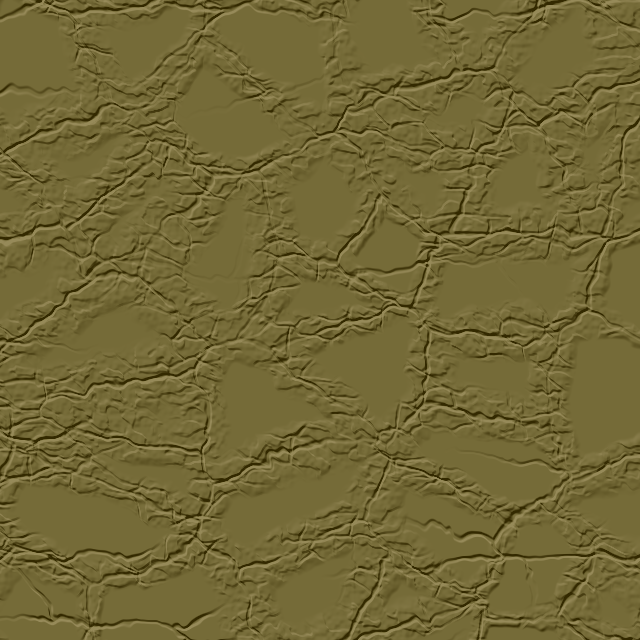
Give the GLSL for this texture, as a WebGL 2 fragment shader.

```glsl
#version 300 es
precision highp float;
precision highp int;
// Olive cracked leather: flat plates parted by thin grooves and crumpled bands.
// Warped Voronoi borders and terraced noise form a height field, which is
// embossed by comparing each point with a neighbour towards the light.

uniform vec2 u_resolution;
out vec4 fragColor;

const vec3 BASE = vec3(0.46, 0.42, 0.22);
const vec3 LIGHT = vec3(0.59, 0.54, 0.35);
const vec3 SHADOW = vec3(0.20, 0.16, 0.0);
const vec2 TO_LIGHT = vec2(-0.45, 0.89);
const float EMBOSS_STEP = 0.0038;

// Integer hash giving two values from 0 to 1 per cell
vec2 hash2(vec2 cell, int seed) {
    uvec2 v = uvec2(ivec2(cell) + ivec2(seed * 71, seed * 37));
    v = v * 1664525u + 1013904223u;
    v.x += v.y * 1664525u;
    v.y += v.x * 1664525u;
    v ^= v >> 16u;
    v.x += v.y * 1664525u;
    v.y += v.x * 1664525u;
    v ^= v >> 16u;
    return vec2(v & 0xffffu) / 65535.0;
}

// Smooth value noise with two independent channels
vec2 noise2(vec2 p, int seed) {
    vec2 i = floor(p), f = fract(p);
    f = f * f * (3.0 - 2.0 * f);
    vec2 low = mix(hash2(i, seed), hash2(i + vec2(1, 0), seed), f.x);
    vec2 high = mix(hash2(i + vec2(0, 1), seed), hash2(i + vec2(1, 1), seed), f.x);
    return mix(low, high, f.y);
}

float fbm(vec2 p, int seed) {
    float sum = 0.0, weight = 0.56;
    for (int i = 0; i < 3; i++) {
        sum += weight * noise2(p, seed + i).x;
        p = p * 2.03 + 7.3;
        weight *= 0.5;
    }
    return sum;
}

// Distance in canvas units to the nearest border of stretched Voronoi cells
float borderDistance(vec2 p, vec2 scale, int seed) {
    vec2 q = p * scale, i = floor(q), f = fract(q);
    vec2 nearest = vec2(0.0);
    float best = 1e3;
    for (int y = -1; y <= 1; y++)
    for (int x = -1; x <= 1; x++) {
        vec2 cell = vec2(x, y);
        vec2 r = cell + hash2(i + cell, seed) - f;
        if (dot(r, r) < best) { best = dot(r, r); nearest = r; }
    }
    float border = 1e3;
    for (int y = -2; y <= 2; y++)
    for (int x = -2; x <= 2; x++) {
        vec2 cell = vec2(x, y);
        vec2 r = cell + hash2(i + cell, seed) - f;
        vec2 across = r - nearest;
        if (dot(across, across) > 1e-5) {
            vec2 n = normalize(across);
            border = min(border, dot(0.5 * (r + nearest), n) / length(n * scale));
        }
    }
    return border;
}

float groove(float dist, float halfWidth) {
    return 1.0 - smoothstep(0.25 * halfWidth, halfWidth, dist);
}

// Bend straight borders into ragged ones
vec2 ragged(vec2 p) {
    p += 0.030 * (noise2(p * 9.0, 11) - 0.5);
    p += 0.013 * (noise2(p * 31.0, 12) - 0.5);
    return p + 0.007 * (noise2(p * 85.0, 13) - 0.5);
}

float leatherHeight(vec2 p) {
    vec2 q = ragged(p);
    float plates = borderDistance(q, vec2(5.5, 6.5), 1);
    float folds = borderDistance(q, vec2(2.6, 8.0), 2);
    float wrinkles = borderDistance(q, vec2(15.0, 27.0), 3);

    // Crumpled band of changing width around each plate
    vec2 patches = noise2(p * 5.0, 21);
    float band = mix(0.012, 0.068, patches.x);
    float crumple = 1.0 - smoothstep(0.5 * band, band, plates);

    // Broken strength along the cracks
    vec2 strength = smoothstep(0.25, 0.65, noise2(p * 13.0, 22));
    float foldMask = smoothstep(0.38, 0.62, patches.y);

    float terrace = smoothstep(0.43, 0.55, fbm(q * vec2(38.0, 62.0), 31));
    float grain = noise2(p * 150.0, 41).x;

    float height = crumple * (0.55 * terrace + 0.38 * grain);
    height -= mix(0.35, 1.0, strength.x) * groove(plates, 0.0042);
    height -= foldMask * mix(0.5, 1.1, strength.y) * groove(folds, 0.0042);
    height -= 0.65 * crumple * strength.y * groove(wrinkles, 0.0032);
    return height;
}

void main() {
    vec2 p = gl_FragCoord.xy / min(u_resolution.x, u_resolution.y);
    float slope = leatherHeight(p) - leatherHeight(p + TO_LIGHT * EMBOSS_STEP);
    float lit = clamp(1.3 * slope, 0.0, 1.0);
    float shaded = clamp(-1.25 * slope, 0.0, 1.0);
    vec3 color = mix(mix(BASE, LIGHT, lit), SHADOW, shaded);
    fragColor = vec4(color, 1.0);
}
```
